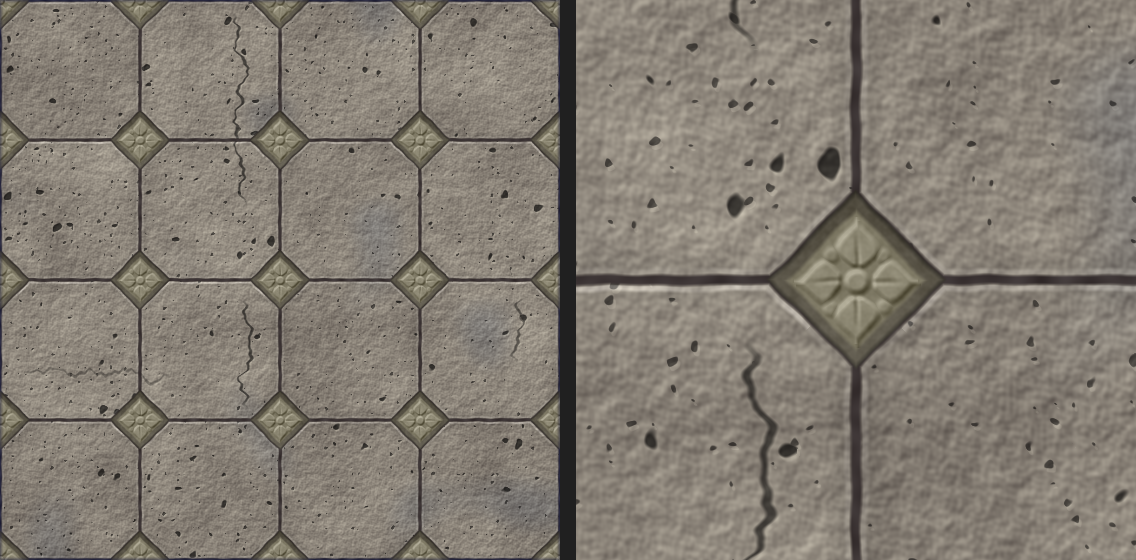
Left: the whole. Right: its middle third, enlarged.
Give the GLSL for this texture, as a three.js fragment shader.

```glsl
// Worn stone floor: a 4 by 4 grid of clipped square tiles with a carved flower
// diamond at every crossing. Gradient noise gives stains, relief and cracks;
// hashed cells give pits, and height differences towards the light shade it all.
varying vec2 vUv;

float hash(vec2 p) {
  vec3 q = fract(p.xyx * vec3(0.1031, 0.103, 0.0973));
  q += dot(q, q.yzx + 33.33);
  return fract((q.x + q.y) * q.z);
}

float corner(vec2 i, vec2 f) {
  float a = 6.2832 * hash(i + 17.0);
  return dot(vec2(cos(a), sin(a)), f);
}

float noise(vec2 p) {
  vec2 i = floor(p), f = fract(p);
  vec2 u = f * f * f * (f * (f * 6.0 - 15.0) + 10.0);
  vec2 e = vec2(1.0, 0.0);
  return mix(mix(corner(i, f), corner(i + e, f - e), u.x),
             mix(corner(i + e.yx, f - e.yx), corner(i + 1.0, f - 1.0), u.x), u.y);
}

float fbm(vec2 p) {
  float sum = 0.0, amp = 1.0;
  for (int i = 0; i < 3; i++) {
    sum += amp * noise(p);
    p = p * 2.07 + 5.3;
    amp *= 0.62;
  }
  return sum;
}

// One irregular hole per hashed cell, present with the given chance
float pits(vec2 p, float scale, float chance) {
  vec2 q = p * scale + 0.25 * noise(p * scale * 1.9);
  vec2 id = floor(q);
  vec2 centre = 0.3 + 0.4 * vec2(hash(id + 3.1), hash(id + 8.7));
  vec2 d = (fract(q) - centre) * vec2(1.0, 0.75 + 0.6 * hash(id + 5.9));
  float radius = mix(0.08, 0.24, pow(hash(id + 1.3), 2.0));
  return step(hash(id), chance) * smoothstep(radius + 0.05, radius - 0.05, length(d));
}

// Wandering crack near x, running between the heights lo and hi
float crack(vec2 p, float x, float lo, float hi) {
  float path = x + 0.2 * noise(vec2(p.y * 1.7, x)) + 0.1 * noise(vec2(p.y * 6.0, x))
             + 0.04 * noise(vec2(p.y * 21.0, x));
  float width = 0.008 + 0.01 * noise(vec2(p.y * 8.0, x + 0.4));
  float span = smoothstep(lo, lo + 0.15, p.y) * smoothstep(hi, hi - 0.1, p.y);
  return span * smoothstep(width + 0.008, width - 0.006, abs(p.x - path));
}

float damage(vec2 p) {
  float wear = 0.6 + 0.7 * hash(floor(p) + 2.0) + noise(p * 2.3);
  float holes = max(pits(p, 9.0, 0.11 * wear), 0.75 * pits(p + 3.7, 21.0, 0.17 * wear));
  float cracks = max(crack(p, 1.68, 2.5, 3.92), crack(p, 1.76, 1.04, 1.88));
  cracks = max(cracks, 0.8 * crack(p, 3.65, 1.38, 1.9));
  return max(holes, max(0.85 * cracks, 0.4 * crack(p.yx, 1.28, 0.1, 1.25)));
}

float stoneHeight(vec2 p) {
  return fbm(p * 16.0) - 0.55 * damage(p);
}

// Four petals on the axes, buds between them and a round knob
float flowerHeight(vec2 c) {
  vec2 b = abs(c);
  b = vec2(max(b.x, b.y), min(b.x, b.y));
  float halfWidth = 0.052 * smoothstep(0.015, 0.08, b.x) * smoothstep(0.155, 0.075, b.x);
  float petal = smoothstep(0.008, -0.014, b.y - halfWidth) * step(b.x, 0.15);
  petal -= 0.45 * smoothstep(0.009, 0.0, b.y) * smoothstep(0.13, 0.06, b.x);
  float bud = 0.6 * smoothstep(0.024, 0.008, length(b - 0.062));
  float r = length(c);
  float h = max(petal, bud) * smoothstep(0.034, 0.046, r);
  return h + 1.1 * smoothstep(0.035, 0.018, r);
}

void main() {
  vec2 p = vUv * 4.0;
  vec2 toLight = vec2(-0.006, 0.010);

  // Distances to the joints and to the diamonds, with slightly chipped edges
  vec2 q = p + 0.007 * vec2(noise(p * 11.0), noise(p * 11.0 + 40.0));
  vec2 c = q - floor(q + 0.5);
  float diamond = (abs(c.x) + abs(c.y) - 0.212) * 0.707;
  float joint = min(abs(c.x), abs(c.y)) - 0.011;
  float inside = min(joint, diamond - 0.004);

  // Stone tiles: per-tile tone, cloudy stains, rough relief
  float slope = stoneHeight(p) - stoneHeight(p + toLight);
  float cloud = fbm(p * 1.6 + 9.0);
  float tone = 0.57 + 0.2 * (hash(floor(p)) - 0.5) + 0.36 * cloud
             + 0.16 * fbm(p * 7.0) + 0.75 * slope + 0.22 * noise(p * 55.0);
  vec3 stone = mix(vec3(0.43, 0.40, 0.37), vec3(0.64, 0.61, 0.56), tone);
  float stain = smoothstep(0.18, 0.6, noise(p * 1.3 + 21.0));
  stone = mix(stone, stone * vec3(0.84, 0.87, 0.93), stain);
  stone *= 1.0 - 0.62 * damage(p);

  // Dirt beside the joints and a worn pale rim, strongest on upper edges
  stone *= 0.9 + 0.1 * smoothstep(0.0, 0.07, inside);
  float topEdge = step(c.y, 0.0) * step(abs(c.y), abs(c.x));
  float rim = smoothstep(0.0, 0.006, inside) * smoothstep(0.021, 0.010, inside);
  stone += rim * (0.08 + 0.09 * topEdge) * (0.9 + noise(p * 9.0));

  // Carved inset: dark sloping border around a lighter plate
  float carve = flowerHeight(c) - flowerHeight(c + toLight);
  float plate = smoothstep(-0.026, -0.040, diamond);
  vec3 inset = mix(vec3(0.35, 0.33, 0.28), vec3(0.49, 0.47, 0.39), plate);
  inset += 0.06 * flowerHeight(c) + 0.20 * clamp(carve, -0.9, 0.7);
  inset += 0.05 * fbm(p * 24.0) - 0.25 * c.y * (1.0 - plate);
  inset *= 1.0 - 0.35 * smoothstep(-0.014, 0.0, diamond);

  // Grout between the parts, bluer along the canvas border
  vec2 border = min(p, 4.0 - p);
  float frame = smoothstep(0.03, 0.0, min(border.x, border.y));
  vec3 grout = mix(vec3(0.23, 0.20, 0.20), vec3(0.15, 0.15, 0.24), frame);
  grout += 0.10 * noise(p * 17.0);
  vec3 color = mix(grout, stone, smoothstep(-0.005, 0.005, inside));
  color = mix(color, inset, smoothstep(0.004, -0.005, diamond));
  gl_FragColor = vec4(mix(color, grout, 0.5 * frame), 1.0);
}
```
